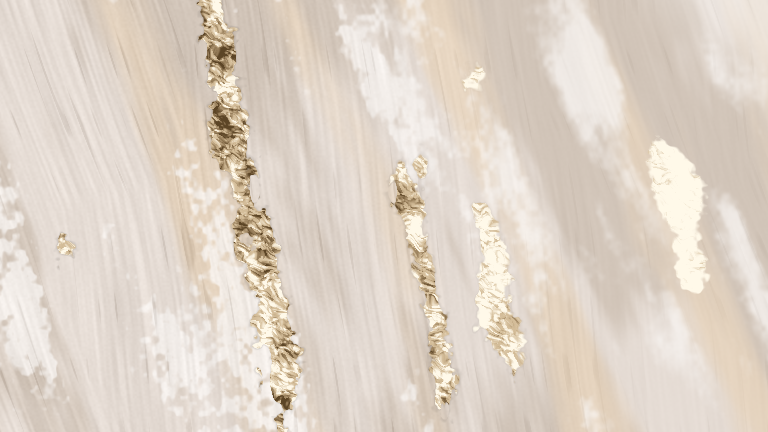
A WebGL 2 fragment shader for this texture:

```glsl
#version 300 es
precision highp float;
// Brushed plaster-toned paint with torn veins of crumpled gold leaf.
// Leaning noise and layered sines make the strokes; cellular noise and folded
// noise crumple the leaf. Focus is sharp on the left and softens to the right.
uniform vec2 u_resolution;
out vec4 fragColor;

const vec3 PALE   = vec3(0.897, 0.860, 0.830);
const vec3 TAUPE  = vec3(0.822, 0.772, 0.724);
const vec3 WARM   = vec3(0.900, 0.828, 0.742);
const vec3 WHITE  = vec3(0.965, 0.950, 0.938);
const vec3 SHADE  = vec3(0.36, 0.27, 0.15);
const vec3 BRONZE = vec3(0.60, 0.50, 0.36);
const vec3 GOLD   = vec3(0.83, 0.74, 0.60);
const vec3 GLINT  = vec3(1.00, 0.975, 0.915);
const float STROKE_LEAN = 0.36;
const float STEEP_LEAN  = 0.14;
const float VEIN_LEAN   = 0.17;
const float VEIN_WIDTH  = 0.050;
const float BRISTLE     = 0.036;
const int VEINS  = 4;
const int SPECKS = 4;

float hash(vec2 p) {
  vec3 q = fract(vec3(p.xyx) * 0.1031);
  q += dot(q, q.yzx + 33.33);
  return fract((q.x + q.y) * q.z);
}

float noise(vec2 p) {
  vec2 i = floor(p), f = fract(p);
  f = f * f * (3.0 - 2.0 * f);
  return mix(mix(hash(i), hash(i + vec2(1, 0)), f.x),
             mix(hash(i + vec2(0, 1)), hash(i + vec2(1, 1)), f.x), f.y);
}

float fbm(vec2 p) {
  float sum = 0.0, amp = 0.53;
  for (int i = 0; i < 4; i++) {
    sum += amp * noise(p);
    p = p * 2.03 + 17.3;
    amp *= 0.5;
  }
  return sum;
}

// Random tone of the nearest cell
float facet(vec2 p) {
  vec2 base = floor(p);
  float near = 9.0, tone = 0.0;
  for (int j = -1; j <= 1; j++)
    for (int i = -1; i <= 1; i++) {
      vec2 c = base + vec2(i, j);
      float d = length(c + vec2(hash(c), hash(c + 71.7)) - p);
      if (d < near) { near = d; tone = hash(c + 13.1); }
    }
  return tone;
}

// Approximate signed distance to the leaf, before its edge is torn
float leafShape(vec2 p) {
  float d = 1.0;
  for (int i = 0; i < VEINS; i++) {
    float k = float(i);
    vec2 c = vec2(0.58 + 0.327 * k + 0.1 * sin(k * 2.094), 0.5 - 0.2 * sin(k * 1.047));
    float halfLen = 0.17 + 0.39 * exp(-1.2 * k);
    vec2 q = p - c;
    float t = clamp(q.y / halfLen, -1.0, 1.0);
    float wander = 0.045 * (noise(vec2(p.y * 7.0, k * 9.0 + 3.0)) - 0.5);
    float width = VEIN_WIDTH * sqrt(1.0 - t * t) * (0.3 + noise(vec2(p.y * 9.0, k * 5.0)));
    float side = abs(q.x + VEIN_LEAN * q.y + wander) - width;
    d = min(d, max(side, abs(q.y) - halfLen));
  }
  for (int i = 0; i < SPECKS; i++) {
    float k = float(i);
    vec2 c = vec2(0.15 + 0.97 * (1.0 - exp(-1.9 * k)), 0.42 + 0.2 * k);
    d = min(d, length((p - c) * vec2(1.0, 0.75)) - 0.017);
  }
  return d;
}

// Fine grooves running along one stroke direction
float grooves(vec2 p, float lean) {
  vec2 s = vec2(p.x + lean * p.y + 0.006 * sin(p.y * 9.0 + p.x * 5.0), p.y);
  float phase = 8.0 * noise(s * vec2(9.0, 2.5));
  float g = 0.22 * sin(s.x * 260.0 + phase) + 0.15 * sin(s.x * 415.0 - phase * 1.7);
  g += 1.5 * (noise(s * vec2(150.0, 7.0)) - 0.5) + 0.9 * (noise(s * vec2(48.0, 3.5)) - 0.5);
  return g - 1.8 * smoothstep(0.82, 0.95, noise(s * vec2(105.0, 7.0) + 90.0));
}

vec3 paint(vec2 p, float blur) {
  float across = p.x + STROKE_LEAN * p.y + 0.015 * sin(p.y * 4.0 + p.x * 3.0);
  vec2 s = vec2(across, p.y);

  // Broad tones, darker to the right and top
  float bias = 0.14 * smoothstep(0.2, 1.3, 0.65 * p.x + 0.5 * p.y) - 0.11;
  float tone = fbm(s * vec2(6.0, 1.7) + 4.0) + bias;
  vec3 col = mix(PALE, TAUPE, smoothstep(0.40, 0.58, tone));
  float band = 0.5 + 0.5 * cos(6.2832 * (across - 0.66) / 0.36);
  float warm = smoothstep(0.56, 0.92, band * 0.42 + fbm(s * vec2(9.0, 2.0) + 31.0) * 0.75);
  col = mix(col, WARM, 0.9 * warm * smoothstep(0.45, 0.6, across));

  // Dry-brushed white patches, mottled where in focus
  float mottle = (noise(p * vec2(95.0, 75.0)) + noise(p * 42.0) - 1.0) * 0.17 * (1.0 - 0.75 * blur);
  float patchy = fbm(s * vec2(6.0, 2.4) + 23.0) + mottle;
  col = mix(col, WHITE, 0.8 * smoothstep(0.55, mix(0.66, 0.72, blur), patchy));
  col = mix(col, WHITE, 0.6 * smoothstep(2.40, 2.75, p.x + p.y));

  // Bristle marks of two crossing stroke directions
  float turn = smoothstep(0.42, 0.58, noise(p * vec2(3.5, 2.5) + 6.0));
  float relief = mix(grooves(p, STROKE_LEAN), grooves(p, STEEP_LEAN), turn);
  float grain = noise(p * 210.0) - 0.5;
  return col + BRISTLE * vec3(0.94, 1.0, 1.06) * (relief + 0.5 * grain) * mix(1.0, 0.32, blur);
}

vec3 leaf(vec2 p, float blur) {
  vec2 w = p + 0.022 * vec2(noise(p * 38.0), noise(p * 38.0 + 50.0));
  w.y += 0.35 * p.x;
  float fold = abs(2.0 * noise(w * vec2(45.0, 95.0)) - 1.0);
  float crease = abs(2.0 * noise(w * vec2(110.0, 150.0) + 20.0) - 1.0);
  float light = 0.36 * facet(w * vec2(75.0, 125.0)) + 0.42 * fold + 0.28 * crease;
  light += 0.55 * (noise(p * vec2(26.0, 15.0)) - 0.5) + 0.07;
  light = mix(light, 0.72 + 0.35 * light, 0.85 * blur);
  vec3 col = mix(SHADE, BRONZE, smoothstep(0.08, 0.30, light));
  col = mix(col, GOLD, smoothstep(0.28, 0.50, light));
  return mix(col, GLINT, smoothstep(0.50, 0.80, light));
}

void main() {
  vec2 p = gl_FragCoord.xy / u_resolution.y;
  float pixel = 1.0 / u_resolution.y;
  float blur = smoothstep(0.65, 1.45, p.x + 0.35 * (p.y - 0.5));

  // Torn edge and gaps in the leaf
  float tear = 0.026 * (noise(p * 42.0) - 0.5) + 0.018 * (noise(p * 105.0) - 0.5);
  float gap = 0.03 * smoothstep(0.70, 0.85, noise(p * vec2(34.0, 18.0) + 8.0));
  float d = leafShape(p) + tear * mix(1.0, 0.7, blur) + gap * (1.0 - blur);
  float soft = mix(pixel, 0.005, blur);

  vec3 col = paint(p, blur);
  col *= 1.0 - 0.10 * (1.0 - smoothstep(0.0, 0.010, d)) * (1.0 - blur);
  col = mix(col, leaf(p, blur), 1.0 - smoothstep(-soft, soft, d));
  fragColor = vec4(clamp(col, 0.0, 1.0), 1.0);
}
```
